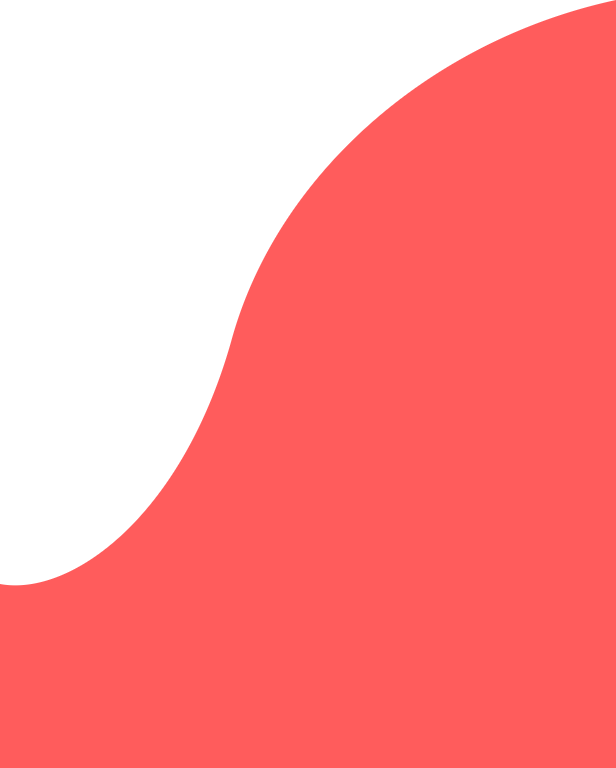
A Shadertoy shader for this background:

```glsl
// A flat coral field under a white sky, split by one smooth S-shaped wave.
// The wave is two cubic Bezier arcs joined at a crest point; each column
// solves for its curve parameter, then measures distance to the edge.

#define CORAL vec3(1.0, 0.362, 0.362)
#define WHITE vec3(1.0)
#define VALLEY_START vec2(0.0, 0.2396)
#define VALLEY_PULL_A vec2(0.1136, 0.2227)
#define VALLEY_PULL_B vec2(0.2938, 0.3255)
#define JOIN vec2(0.375, 0.5547)
#define HILL_PULL_A vec2(0.4481, 0.7721)
#define HILL_PULL_B vec2(0.6981, 0.9479)
#define HILL_END vec2(1.0, 1.0)
#define SOLVE_STEPS 20

vec2 bezier(vec2 a, vec2 b, vec2 c, vec2 d, float t) {
    float s = 1.0 - t;
    return s * s * s * a + 3.0 * s * s * t * b + 3.0 * s * t * t * c + t * t * t * d;
}

vec2 bezierTangent(vec2 a, vec2 b, vec2 c, vec2 d, float t) {
    float s = 1.0 - t;
    return 3.0 * (s * s * (b - a) + 2.0 * s * t * (c - b) + t * t * (d - c));
}

// Signed distance in pixels to an arc that always advances in x.
float arcDistance(vec2 uv, vec2 a, vec2 b, vec2 c, vec2 d) {
    float low = 0.0, high = 1.0;
    for (int i = 0; i < SOLVE_STEPS; i++) {
        float mid = 0.5 * (low + high);
        if (bezier(a, b, c, d, mid).x < uv.x) low = mid;
        else high = mid;
    }
    float t = 0.5 * (low + high);
    float rise = (uv.y - bezier(a, b, c, d, t).y) * iResolution.y;
    vec2 tangent = bezierTangent(a, b, c, d, t) * iResolution.xy;
    return rise * tangent.x / length(tangent);
}

void mainImage(out vec4 fragColor, in vec2 fragCoord) {
    vec2 uv = fragCoord / iResolution.xy;

    // Valley on the left of the join, hill on the right
    float edge = uv.x < JOIN.x
        ? arcDistance(uv, VALLEY_START, VALLEY_PULL_A, VALLEY_PULL_B, JOIN)
        : arcDistance(uv, JOIN, HILL_PULL_A, HILL_PULL_B, HILL_END);

    // One-pixel soft edge
    float sky = clamp(edge + 0.5, 0.0, 1.0);
    fragColor = vec4(mix(CORAL, WHITE, sky), 1.0);
}
```
